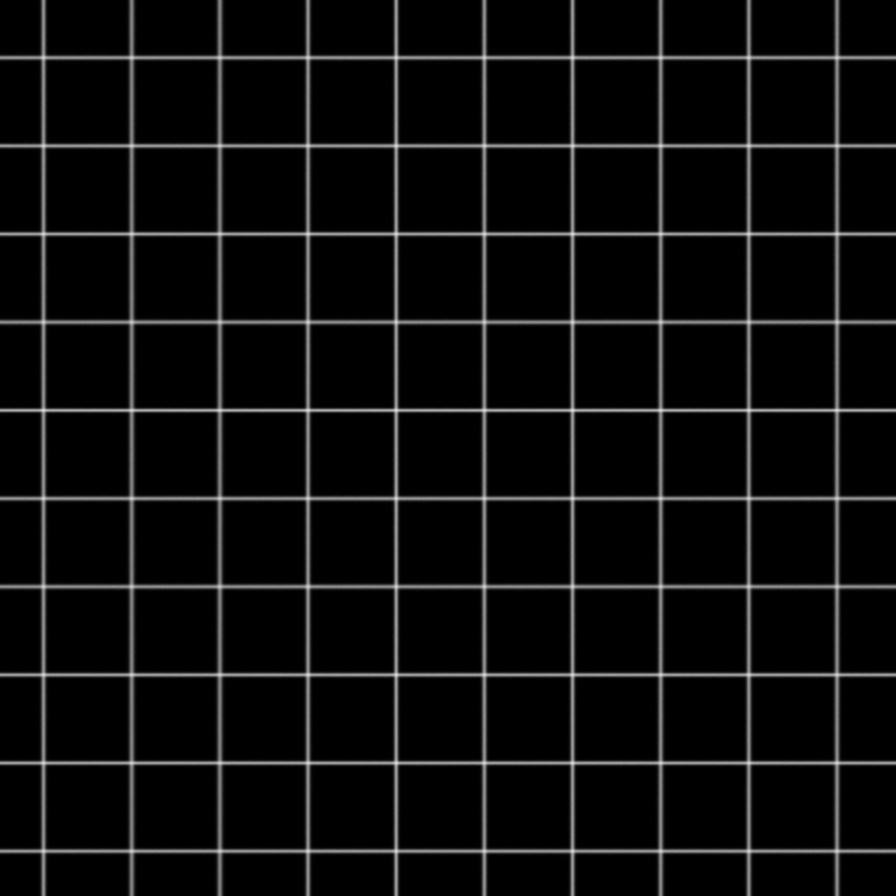
Reproduce this pattern procedurally as a WebGL 1 fragment shader.

```glsl
precision highp float;

uniform vec2 u_resolution;

// Lengths are fractions of the canvas; x describes vertical lines, y horizontal ones.
const vec2 GRID_ORIGIN = vec2(0.0486, 0.0500);
const float GRID_PERIOD = 0.0984;
const vec2 LINE_SIGMA = vec2(0.00195, 0.00165);
const vec2 LINE_PEAK = vec2(0.54, 0.60);
const float WIDTH_VARIATION = 0.12;
const vec3 BACKGROUND = vec3(0.0);
const vec3 LINE_COLOR = vec3(1.0);
const float GRAIN_CELLS = 256.0;
const float GRAIN_STRENGTH = 0.010;
const float GRAIN_REACH = 0.010;

float hash(vec2 p) {
    return fract(sin(dot(p, vec2(127.1, 311.7))) * 43758.5453);
}

// Soft line profile; wider lines are fainter so each keeps its total light.
float softLine(float offset, float sigma, float peak, float seed, float pixel) {
    float spread = 1.0 + WIDTH_VARIATION * (2.0 * hash(vec2(seed, 4.0)) - 1.0);
    float width = max(sigma * spread, 0.5 * pixel);
    float t = offset / width;
    return peak * sigma / width * exp(-0.5 * t * t);
}

void main() {
    vec2 uv = gl_FragCoord.xy / u_resolution;
    vec2 pixel = 1.0 / u_resolution;

    // Nearest line on each axis
    vec2 grid = (uv - GRID_ORIGIN) / GRID_PERIOD;
    vec2 index = floor(grid + 0.5);
    vec2 offset = (grid - index) * GRID_PERIOD;

    // Translucent lines, brighter where they cross
    float vertical = softLine(offset.x, LINE_SIGMA.x, LINE_PEAK.x, index.x, pixel.x);
    float horizontal = softLine(offset.y, LINE_SIGMA.y, LINE_PEAK.y, index.y + 30.0, pixel.y);
    float light = 1.0 - (1.0 - vertical) * (1.0 - horizontal);

    // Faint grain beside the lines
    float nearest = min(abs(offset.x), abs(offset.y));
    float grain = hash(floor(uv * GRAIN_CELLS)) * GRAIN_STRENGTH;
    grain *= 1.0 - smoothstep(0.0, GRAIN_REACH, nearest);

    vec3 color = mix(BACKGROUND, LINE_COLOR, light) + grain;
    gl_FragColor = vec4(color, 1.0);
}
```
